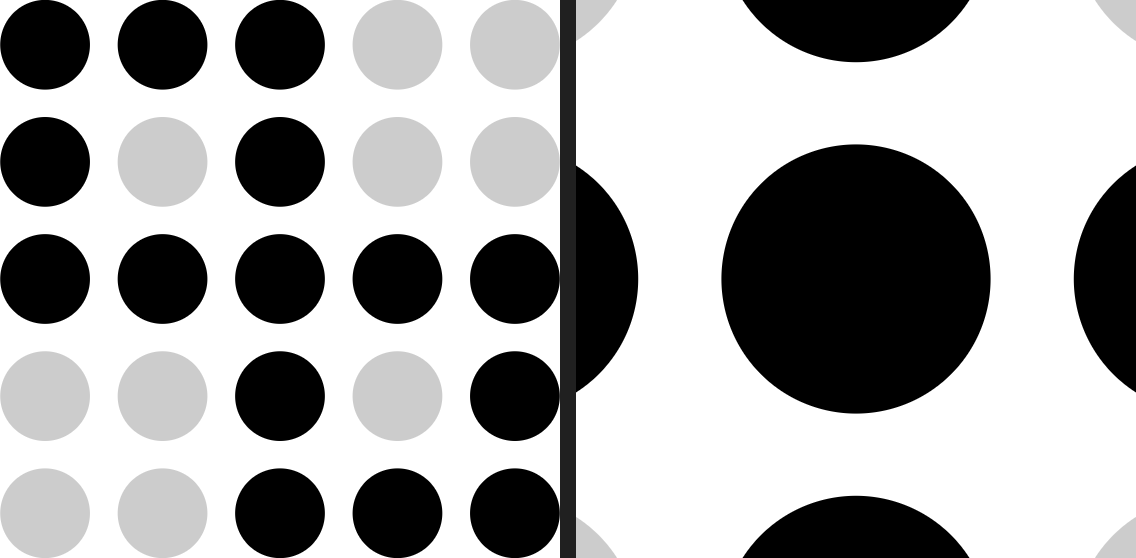
Left: the whole. Right: its middle third, enlarged.
Give the GLSL for this pattern, as a WebGL 2 fragment shader.

```glsl
#version 300 es
precision highp float;
// Five by five grid of discs: two black square rings meet at the centre, the rest are grey.

#define PITCH vec2(0.2105, 0.2099)
#define RADIUS 0.0804
#define HALF_COUNT 2.0
#define PAPER vec3(1.0)
#define INK vec3(0.0)
#define PALE vec3(0.8)

uniform vec2 u_resolution;
out vec4 fragColor;

// 1 on the eight cells that surround the given centre cell
float ringAround(vec2 cell, vec2 centre) {
    vec2 d = abs(cell - centre);
    return 1.0 - step(0.5, abs(max(d.x, d.y) - 1.0));
}

void main() {
    // Centred coordinates, in units of the shorter side
    float side = min(u_resolution.x, u_resolution.y);
    vec2 p = (gl_FragCoord.xy - 0.5 * u_resolution) / side;
    float pixel = 1.0 / side;

    // Nearest grid cell, counted from the middle disc
    vec2 cell = clamp(floor(p / PITCH + 0.5), -HALF_COUNT, HALF_COUNT);

    // Disc coverage with a one pixel soft edge
    float dist = length(p - cell * PITCH) - RADIUS;
    float disc = clamp(0.5 - dist / pixel, 0.0, 1.0);

    // Upper left and lower right rings share the middle cell
    float dark = max(ringAround(cell, vec2(-1.0, 1.0)),
                     ringAround(cell, vec2(1.0, -1.0)));

    fragColor = vec4(mix(PAPER, mix(PALE, INK, dark), disc), 1.0);
}
```
